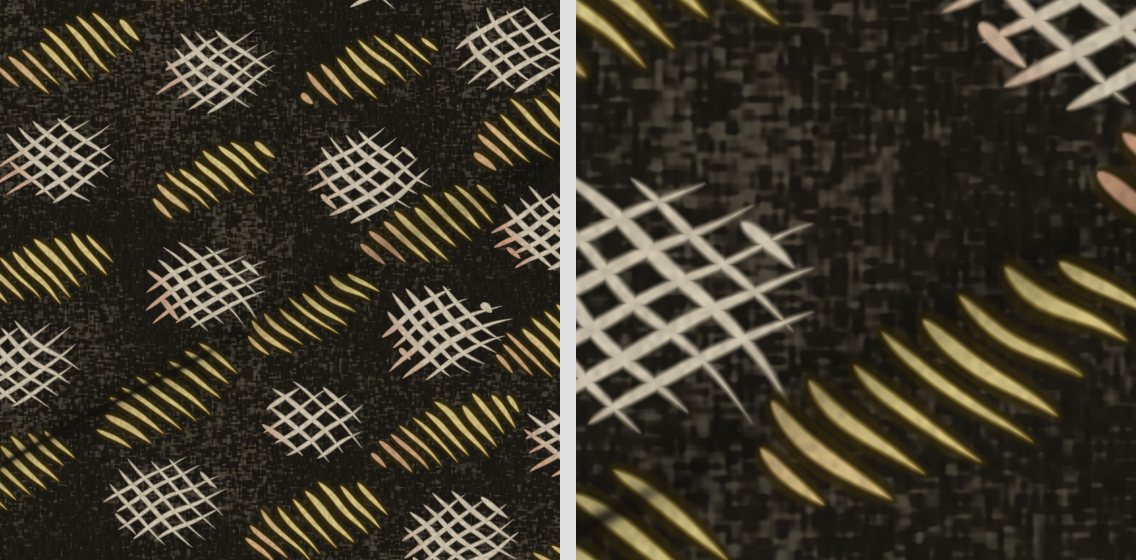
Left: the whole. Right: its middle third, enlarged.
Write a Shadertoy shader that draws this pattern.

```glsl
// Dark woven cloth printed with alternating hatched leaves and cross-hatched diamonds.
// Each motif is a fan of tapered strokes clipped to an oval; a diagonal fold shifts the
// checkerboard of five columns and five rows, and value noise supplies weave and wear.

const vec3 CLOTH  = vec3(0.105, 0.096, 0.072);
const vec3 THREAD = vec3(0.285, 0.262, 0.215);
const vec3 OLIVE  = vec3(0.185, 0.150, 0.050);
const vec3 OCHRE  = vec3(0.55, 0.46, 0.20);
const vec3 STRAW  = vec3(0.78, 0.72, 0.49);
const vec3 STONE  = vec3(0.57, 0.54, 0.46);
const vec3 CREAM  = vec3(0.77, 0.73, 0.65);
const vec3 BLUSH  = vec3(0.74, 0.56, 0.46);

float hash(vec2 p) {
    vec3 q = fract(p.xyx * vec3(0.1031, 0.1030, 0.0973));
    q += dot(q, q.yzx + 33.33);
    return fract((q.x + q.y) * q.z);
}

float noise(vec2 p) {
    vec2 i = floor(p), f = fract(p);
    f = f * f * (3.0 - 2.0 * f);
    return mix(mix(hash(i), hash(i + vec2(1, 0)), f.x),
               mix(hash(i + vec2(0, 1)), hash(i + vec2(1, 1)), f.x), f.y);
}

// Signed distance to parallel tapered strokes; extent = (half length, half spread)
float hatch(vec2 p, float angle, vec2 extent, float skew, float pitch, float width, float seed) {
    float c = cos(angle), s = sin(angle);
    float along = dot(p, vec2(c, s));
    float across = dot(p, vec2(-s, c)) + (hash(vec2(seed, 3.0)) - 0.5) * 2.5 * along * along;
    float id = round(across / pitch);
    vec2 key = vec2(id + 20.0, seed);
    float row = id * pitch;
    float q = row / extent.y;
    if (abs(q) >= 1.0) return 1.0;
    float reach = extent.x * sqrt(1.0 - q * q) * mix(0.82, 1.14, hash(key));
    float t = (along - skew * row - 0.016 * (hash(key + 7.0) - 0.5)) / reach;
    float taper = sqrt(max(1.0 - t * t, 0.0)) * (1.0 - 0.3 * t);
    float offset = pitch * 0.16 * (hash(key + 13.0) - 0.5);
    float body = abs(across - row - offset) - width * mix(0.8, 1.2, hash(key + 5.0)) * taper;
    return max(body, (abs(t) - 1.0) * reach);
}

// Motif centre, with separate lattices above and below the fold
vec2 motifCentre(float col, float row) {
    if (row + 0.7 * col < 2.75)
        return vec2(0.124 + 0.267 * col - 0.020 * row + 0.009 * col * row,
                    0.906 - 0.193 * row - 0.049 * col + 0.017 * col * col);
    return vec2(0.039 + 0.268 * col - 0.0052 * col * col + 0.0104 * (col - 1.5) * (row - 2.5),
                0.902 - 0.186 * row - 0.061 * col + 0.0072 * col * col);
}

vec3 clothColour(vec2 p) {
    float weft = noise(p * vec2(110, 270));
    float warp = noise(p * vec2(290, 95) + 40.0);
    float worn = noise(p * 7.0 + 11.0);
    float speck = smoothstep(0.48, 0.98, 0.6 * weft + 0.4 * warp + 0.4 * (worn - 0.5));
    return mix(CLOTH * (0.86 + 0.28 * warp), THREAD, speck);
}

// Lays ink over the base: darker rim, pale core
vec3 ink(vec3 base, float d, vec3 rim, vec3 core, float edge) {
    vec3 tone = mix(rim, core, smoothstep(0.0, -0.0028, d));
    return mix(base, tone, smoothstep(edge, -edge, d));
}

vec3 leaf(vec3 base, vec2 p, float seed, float blush, float edge) {
    float angle = -0.73 + 0.22 * (hash(vec2(seed, 1.0)) - 0.5);
    float size = mix(0.88, 1.08, hash(vec2(seed, 2.0)));
    float pitch = mix(0.0235, 0.028, hash(vec2(seed, 4.0)));
    vec2 extent = vec2(0.062, 0.125) * size;
    float halo = hatch(p, angle, extent * vec2(1.08, 1.0), 0.36, pitch, 0.012, seed);
    float d = hatch(p, angle, extent, 0.36, pitch, 0.0052, seed);
    base = mix(base, OLIVE, 0.85 * smoothstep(0.003, -0.003, halo));
    return ink(base, d, mix(OCHRE, BLUSH, blush), mix(STRAW, BLUSH, blush), edge);
}

vec3 lattice(vec3 base, vec2 p, float seed, float blush, float edge) {
    float turn = 0.16 * (hash(vec2(seed, 1.0)) - 0.5);
    float size = mix(0.9, 1.08, hash(vec2(seed, 2.0)));
    float pitch = mix(0.025, 0.031, hash(vec2(seed, 4.0)));
    float width = mix(0.0041, 0.0059, hash(vec2(seed, 6.0)));
    float falling = hatch(p, -0.72 + turn, vec2(0.092, 0.078) * size, 0.3, pitch, width, seed);
    float rising = hatch(p, 0.57 + turn, vec2(0.102, 0.073) * size, -0.3, pitch, width, seed + 50.0);
    return ink(base, min(falling, rising), mix(STONE, BLUSH, blush), mix(CREAM, BLUSH, blush), edge);
}

void mainImage(out vec4 fragColor, in vec2 fragCoord) {
    vec2 uv = fragCoord / iResolution.xy;
    float edge = max(0.0018, 0.7 / iResolution.y);
    vec3 colour = clothColour(uv);

    // Hand-drawn wobble
    vec2 p = uv + 0.009 * (vec2(noise(uv * 17.0), noise(uv * 17.0 + 60.0)) - 0.5);

    // Checkerboard of the two motifs
    for (int row = -1; row < 5; row++)
    for (int col = 0; col < 5; col++) {
        vec2 d = p - motifCentre(float(col), float(row));
        if (dot(d, d) > 0.026) continue;
        float seed = float(col * 7 + row + 2);
        float blush = smoothstep(0.05, 0.10, -d.x - 0.6 * d.y) * hash(vec2(seed, 9.0));
        if (((row + col) & 1) == 0) colour = leaf(colour, d, seed, blush, edge);
        else colour = lattice(colour, d, seed, blush, edge);
    }

    // Fabric grain and the shadow of the fold
    colour *= 0.92 + 0.16 * noise(uv * vec2(240, 200));
    float fold = uv.y - 0.16 - 0.57 * uv.x - 0.02 * (noise(uv * 5.0) - 0.5);
    float crease = exp(-fold * fold / 0.00004) * smoothstep(0.42, 0.34, uv.x);
    colour = mix(colour, CLOTH * 0.85, 0.85 * crease);
    colour *= 1.0 - 0.2 * exp(-fold * fold / 0.0008);
    fragColor = vec4(colour, 1.0);
}
```
